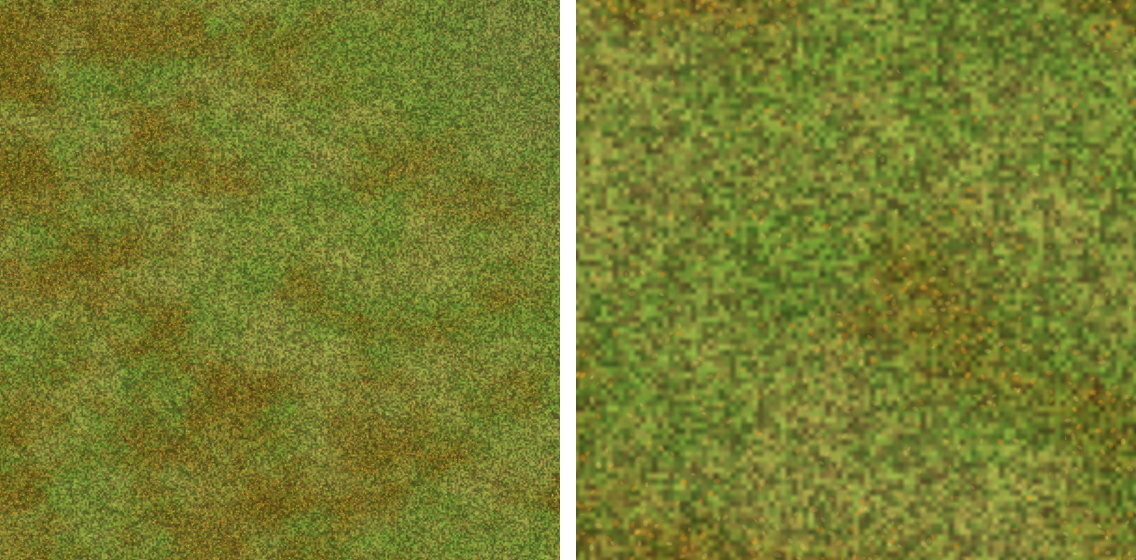
Left, the full canvas; right, a detail of the centre.
This texture is drawn by a three.js fragment shader. Its source:

```glsl
// Worn grass turf: green lawn with brown dry patches, pale straw and orange flecks.
#define PATCH_SCALE 8.0
#define GRAIN_SCALE 300.0
#define GRAIN_CONTRAST 0.80
#define HUE_CONTRAST 0.10
#define FLECK_CELLS 215.0
#define FLECK_RADIUS 0.32
#define LUSH vec3(0.415, 0.505, 0.175)
#define DRY vec3(0.43, 0.385, 0.105)
#define STRAW vec3(0.53, 0.53, 0.235)
#define SHADE vec3(0.41, 0.47, 0.22)
#define ORANGE vec3(0.72, 0.49, 0.11)
#define PALE vec3(0.66, 0.60, 0.28)

varying vec2 vUv;

float hash(vec2 p) {
  vec3 q = fract(vec3(p.xyx) * 0.1031);
  q += dot(q, q.yzx + 33.33);
  return fract((q.x + q.y) * q.z);
}

float valueNoise(vec2 p) {
  vec2 cell = floor(p);
  vec2 f = fract(p);
  f = f * f * (3.0 - 2.0 * f);
  float low = mix(hash(cell), hash(cell + vec2(1.0, 0.0)), f.x);
  float high = mix(hash(cell + vec2(0.0, 1.0)), hash(cell + 1.0), f.x);
  return mix(low, high, f.y);
}

float fbm(vec2 p) {
  float sum = 0.0;
  float weight = 0.5;
  for (int i = 0; i < 5; i++) {
    sum += weight * valueNoise(p);
    p = mat2(0.96, 0.28, -0.28, 0.96) * p * 2.03 + 17.3;
    weight *= 0.62;
  }
  return sum / 1.195;
}

// Scattered short flecks: x is coverage, y picks the colour.
vec2 flecks(vec2 uv, float density) {
  vec2 p = uv * FLECK_CELLS;
  vec2 home = floor(p);
  vec2 result = vec2(0.0);
  for (int j = -1; j <= 1; j++) {
    for (int i = -1; i <= 1; i++) {
      vec2 cell = home + vec2(float(i), float(j));
      float present = step(hash(cell + 71.0), density);
      vec2 center = cell + vec2(hash(cell + 13.0), hash(cell + 29.0));
      float angle = 6.2832 * hash(cell + 43.0);
      vec2 axis = vec2(cos(angle), sin(angle));
      vec2 d = p - center;
      d = vec2(dot(d, axis) * 0.8, dot(d, vec2(-axis.y, axis.x)) * 1.2);
      float radius = FLECK_RADIUS * mix(0.7, 1.25, hash(cell + 57.0));
      float cover = present * (1.0 - smoothstep(radius * 0.5, radius * 1.4, length(d)));
      if (cover > result.x) result = vec2(cover, hash(cell + 91.0));
    }
  }
  return result;
}

void main() {
  vec2 uv = vUv;

  // Broad wear: left side and lower half dry, upper right lush
  float lushSide = smoothstep(0.32, 0.60, uv.x) * smoothstep(0.25, 0.62, uv.y);
  float leftSide = 1.0 - smoothstep(0.25, 0.55, uv.x);
  float wear = 0.02 + 0.06 * leftSide * smoothstep(0.1, 0.4, uv.y) - 0.15 * lushSide;
  vec2 patchUv = uv * PATCH_SCALE * vec2(1.0, 1.35);
  float dry = smoothstep(0.36, 0.74, fbm(patchUv + 4.7) + wear);
  float straw = smoothstep(0.34, 0.74, fbm(patchUv * 1.3 + 51.0));

  // Patch colours, with a duller upper right corner
  vec3 color = mix(LUSH, DRY, dry);
  color = mix(color, STRAW, 0.85 * straw * (1.0 - 0.5 * dry));
  float corner = 1.0 - smoothstep(0.05, 0.42, distance(uv, vec2(1.0, 0.92)));
  color = mix(color, SHADE, 0.5 * corner);

  // Fine blade grain in brightness and in hue
  vec2 grainUv = uv * GRAIN_SCALE;
  float grain = 0.75 * valueNoise(grainUv) + 0.30 * valueNoise(grainUv * 0.55 + 37.0) - 0.525;
  float hue = valueNoise(grainUv * 0.8 + 113.0) - 0.5;
  color *= 1.0 + GRAIN_CONTRAST * grain;
  color += HUE_CONTRAST * hue * vec3(1.0, -0.5, 0.2);

  // Dead leaf and straw flecks
  vec2 fleck = flecks(uv, 0.05 + 0.26 * dry + 0.05 * straw);
  vec3 fleckColor = mix(ORANGE, PALE, smoothstep(0.3, 0.8, fleck.y + 0.4 * straw - 0.3 * dry));
  color = mix(color, fleckColor * (1.0 + 0.5 * grain), 0.7 * fleck.x);

  gl_FragColor = vec4(clamp(color, 0.0, 1.0), 1.0);
}
```
